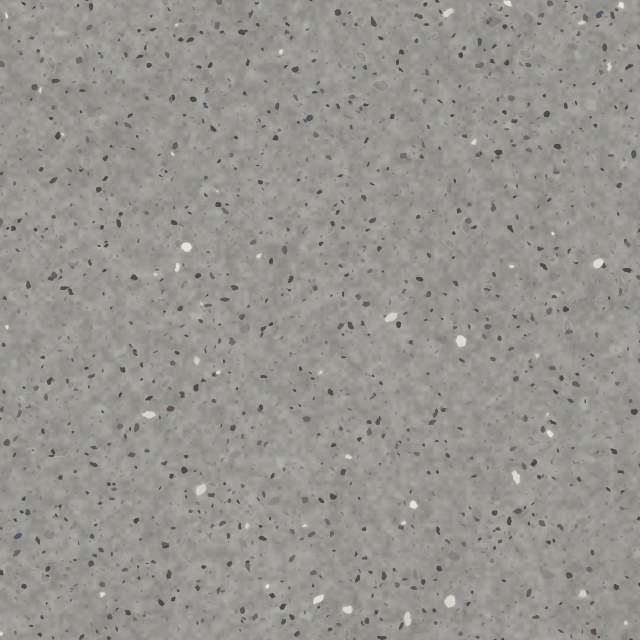
This texture is drawn by a WebGL 1 fragment shader. Its source:

```glsl
precision highp float;
// Grey speckled quartz slab: mottled ground, dark grains, pale haze and white chips.
uniform vec2 u_resolution;

const vec3 GROUND = vec3(0.593, 0.590, 0.573);
const vec3 MID_GREY = vec3(0.47, 0.462, 0.448);
const vec3 CHARCOAL = vec3(0.27, 0.262, 0.245);
const vec3 ASH = vec3(0.42, 0.412, 0.40);
const vec3 BLUE_GREY = vec3(0.31, 0.32, 0.38);
const vec3 BROWN_GREY = vec3(0.36, 0.30, 0.27);
const vec3 PALE = vec3(0.71, 0.71, 0.69);
const vec3 CHIP_WHITE = vec3(0.90, 0.90, 0.86);

float hash(vec2 p, float seed) {
  vec3 q = fract(vec3(p.xyx + seed * 7.31) * vec3(0.1031, 0.1030, 0.0973));
  q += dot(q, q.yzx + 33.33);
  return fract((q.x + q.y) * q.z);
}

float noise(vec2 p, float seed) {
  vec2 cell = floor(p);
  vec2 f = fract(p);
  f = f * f * (3.0 - 2.0 * f);
  float low = mix(hash(cell, seed), hash(cell + vec2(1.0, 0.0), seed), f.x);
  float high = mix(hash(cell + vec2(0.0, 1.0), seed), hash(cell + 1.0, seed), f.x);
  return mix(low, high, f.y);
}

// Signed noise pair that roughens grain outlines.
vec2 roughness(vec2 p, float frequency) {
  return vec2(noise(p * frequency, 21.0), noise(p * frequency, 22.0)) - 0.5;
}

// Scattered, randomly turned oval grains.
// Returns signed distance to the nearest outline, and that grain's random tone.
vec2 grains(vec2 p, float cells, float share, vec2 radii, float seed) {
  vec2 home = floor(p * cells);
  vec2 nearest = vec2(1.0, 0.0);
  for (int y = -1; y <= 1; y++) {
    for (int x = -1; x <= 1; x++) {
      vec2 cell = home + vec2(float(x), float(y));
      if (hash(cell, seed) < share) {
        vec2 jitter = vec2(hash(cell, seed + 1.0), hash(cell, seed + 2.0));
        vec2 d = p - (cell + jitter) / cells;
        float angle = 6.2832 * hash(cell, seed + 3.0);
        float c = cos(angle);
        float s = sin(angle);
        d = vec2(c * d.x + s * d.y, c * d.y - s * d.x);
        float stretch = mix(1.0, 1.5, hash(cell, seed + 4.0));
        float size = hash(cell, seed + 5.0);
        float radius = mix(radii.x, radii.y, size * size);
        float dist = length(d * vec2(1.0 / stretch, stretch)) - radius;
        if (dist < nearest.x) nearest = vec2(dist, hash(cell, seed + 6.0));
      }
    }
  }
  return nearest;
}

float cover(float dist, float softness) {
  return 1.0 - smoothstep(-softness, softness, dist);
}

// Mottled ground: fine grain, clumps and a slow drift in brightness.
vec3 groundColor(vec2 p) {
  float mottle = 0.070 * (noise(p * 135.0, 1.0) - 0.5)
               + 0.065 * (noise(p * 62.0 + 3.7, 2.0) - 0.5)
               + 0.025 * (noise(p * 230.0, 3.0) - 0.5)
               + 0.022 * (noise(p * 5.0, 4.0) - 0.5);
  return GROUND + mottle;
}

vec3 darkTone(float tone) {
  vec3 color = mix(CHARCOAL, ASH, smoothstep(0.15, 0.85, tone));
  color = mix(color, BLUE_GREY, step(0.90, tone));
  return mix(color, BROWN_GREY, step(0.96, tone));
}

void main() {
  vec2 uv = gl_FragCoord.xy / min(u_resolution.x, u_resolution.y);
  vec2 p = uv + 0.0028 * roughness(uv, 230.0);
  vec2 bent = uv + 0.007 * roughness(uv, 95.0);
  vec3 color = groundColor(uv);

  // Pale cloudy patches under the surface
  vec2 haze = grains(bent, 26.0, 0.22, vec2(0.003, 0.009), 31.0);
  color = mix(color, PALE, cover(haze.x, 0.004) * mix(0.2, 0.7, haze.y));

  // Translucent pebbles, some with a lighter rim
  vec2 pebble = grains(bent, 22.0, 0.16, vec2(0.005, 0.009), 41.0);
  color = mix(color, MID_GREY, cover(pebble.x, 0.0016) * mix(0.1, 0.6, pebble.y));
  float rim = cover(abs(pebble.x - 0.001) - 0.001, 0.0015);
  color = mix(color, PALE, rim * 0.45 * step(pebble.y, 0.45));

  // Faint small flecks
  vec2 fleck = grains(p, 92.0, 0.27, vec2(0.0014, 0.0030), 51.0);
  color = mix(color, MID_GREY, cover(fleck.x, 0.0013) * mix(0.25, 0.85, fleck.y));

  // Crisp dark grains
  vec2 grain = grains(p, 58.0, 0.26, vec2(0.0020, 0.0052), 61.0);
  color = mix(color, darkTone(grain.y), cover(grain.x, 0.0012) * 0.92);

  // Rare white chips with a soft glow
  vec2 chip = grains(p, 14.0, 0.20, vec2(0.0022, 0.0085), 71.0);
  color = mix(color, PALE, cover(chip.x - 0.002, 0.004) * 0.5);
  color = mix(color, CHIP_WHITE, cover(chip.x, 0.0015) * mix(0.55, 1.0, chip.y));

  gl_FragColor = vec4(color, 1.0);
}
```
